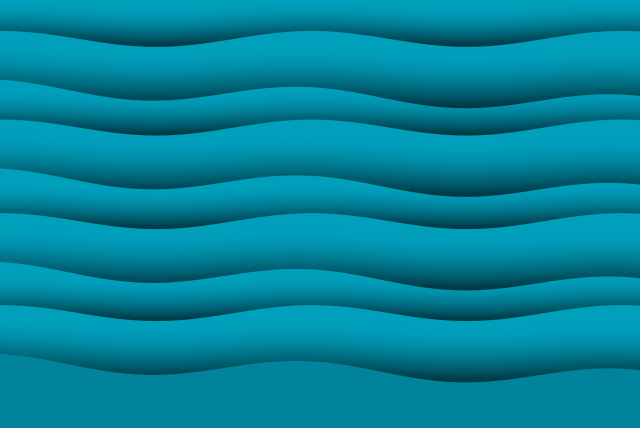
Write a Shadertoy shader that draws this background.

```glsl
const vec3 LIT = vec3(0.0, 0.622, 0.738);
const vec3 DARK = vec3(0.0, 0.195, 0.232);
const vec3 FLOOR_COLOR = vec3(0.0, 0.512, 0.606);

// Lengths are fractions of the canvas height, measured down from the top.
const int PAIRS = 4;
const float PAIR_Y[PAIRS] = float[](0.0908, 0.2979, 0.5166, 0.7314);
const float PAIR_GAP = 0.1155;
const float SHADE_POWER = 1.7;
const float EDGE_FOLLOW = 0.35;  // 0: level shading, 1: shading follows the edge

struct Wave {
    float amplitude, period, crest, slope;
    float lowest;  // deepest trough below the mean line
    float shade;   // height of the shaded zone
};
const Wave EVEN = Wave(0.0186, 0.7250, 0.0030, 0.000, 0.0186, 0.094);
const Wave TILTED = Wave(0.0205, 0.7305, -0.0234, 0.024, 0.0470, 0.126);

const float TAU = 6.2831853;

float waveOffset(Wave w, float x) {
    return w.slope * x - w.amplitude * cos(TAU * (x - w.crest) / w.period);
}

// Lays a sheet over everything above its wavy lower edge.
vec3 addSheet(vec3 below, Wave w, float meanY, vec2 p, float pixel) {
    float offset = waveOffset(w, p.x);
    float inside = meanY + offset - p.y;
    float depth = inside + (1.0 - EDGE_FOLLOW) * (w.lowest - offset);
    float shadow = pow(clamp(1.0 - depth / w.shade, 0.0, 1.0), SHADE_POWER);
    vec3 sheet = mix(LIT, DARK, shadow);
    return mix(below, sheet, smoothstep(-0.7 * pixel, 0.7 * pixel, inside));
}

void mainImage(out vec4 fragColor, in vec2 fragCoord) {
    float pixel = 1.0 / iResolution.y;
    vec2 p = vec2(fragCoord.x, iResolution.y - fragCoord.y) * pixel;

    // Stack the sheets from the bottom pair to the top one
    vec3 color = FLOOR_COLOR;
    for (int i = PAIRS - 1; i >= 0; i--) {
        color = addSheet(color, TILTED, PAIR_Y[i] + PAIR_GAP, p, pixel);
        color = addSheet(color, EVEN, PAIR_Y[i], p, pixel);
    }
    fragColor = vec4(color, 1.0);
}
```
